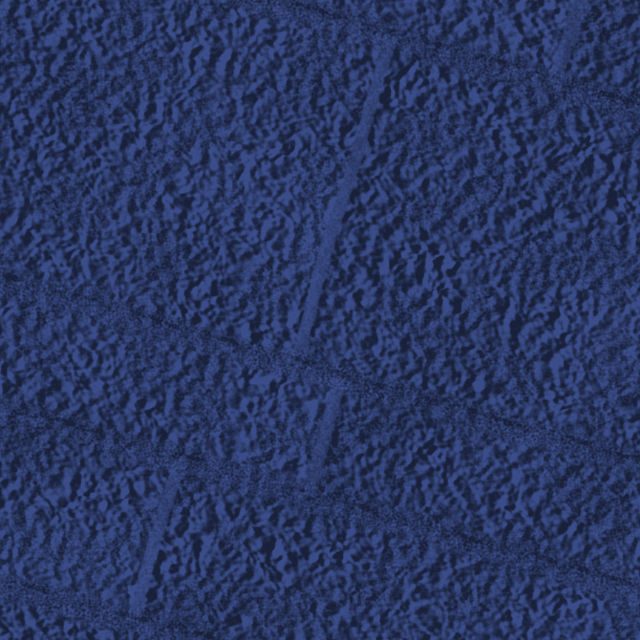
Reproduce this texture procedurally as a three.js fragment shader.

```glsl
// Rough blue stone wall in low relief, with tilted courses of large blocks.
// Gradient noise forms a height field that is shaded by a slanted light;
// the joints are flat gritty bands, with bright upright edges and dark cracks.

varying vec2 vUv;

const vec3 LIT_BLUE = vec3(0.222, 0.294, 0.525);  // colour at shade 1
const float MID_SHADE = 0.735;
const float MIN_SHADE = 0.43;
const float MAX_SHADE = 1.03;
const float RELIEF_GAIN = 1.15;
const float RELIEF_LIMIT = 0.40;
const float GRIT_GAIN = 0.30;

const vec2 LIGHT = vec2(-0.95, 0.31);
const float LIGHT_STEP = 0.0036;
const float LUMP_FREQ = 51.0;
const float CHIP_FREQ = 116.0;
const float GRIT_FREQ = 225.0;

const vec2 COURSE_DIR = vec2(0.961, -0.276);      // courses fall to the right
const vec4 COURSE_EDGES = vec4(0.086, 0.348, 0.54, 1.075);
const vec4 CROSS_JOINTS = vec4(0.193, 0.40, 0.325, 0.593);
const float LOWEST_CROSS = 0.62;
const float BLOCK_LENGTH = 0.95;
const float BED_WIDTH = 0.021;
const float CROSS_WIDTH = 0.010;

// Sineless hash to a vector in -1..1
vec2 hashVector(vec2 cell) {
  vec3 q = fract(cell.xyx * vec3(0.1031, 0.1030, 0.0973));
  q += dot(q, q.yzx + 33.33);
  return fract((q.xx + q.yz) * q.zy) * 2.0 - 1.0;
}

float gradientNoise(vec2 p) {
  vec2 cell = floor(p);
  vec2 f = p - cell;
  vec2 w = f * f * f * (f * (f * 6.0 - 15.0) + 10.0);
  float a = dot(hashVector(cell), f);
  float b = dot(hashVector(cell + vec2(1.0, 0.0)), f - vec2(1.0, 0.0));
  float c = dot(hashVector(cell + vec2(0.0, 1.0)), f - vec2(0.0, 1.0));
  float d = dot(hashVector(cell + vec2(1.0, 1.0)), f - vec2(1.0, 1.0));
  return mix(mix(a, b, w.x), mix(c, d, w.x), w.y);
}

// Rounded lumps with smaller chips; the turned grid hides the lattice
float stoneHeight(vec2 p) {
  vec2 turned = vec2(0.82 * p.x + 0.57 * p.y, 0.82 * p.y - 0.57 * p.x);
  return gradientNoise(turned * LUMP_FREQ + 150.0)
       + 0.50 * gradientNoise(p * CHIP_FREQ + 90.0);
}

// Slope towards the light
float reliefShade(vec2 p) {
  vec2 offset = LIGHT * LIGHT_STEP;
  return stoneHeight(p - offset) - stoneHeight(p + offset);
}

// Steepens small values into crisp edges and levels off at the limit
float softLimit(float value, float limit) {
  float ratio = value / limit;
  return value / sqrt(1.0 + ratio * ratio);
}

// Signed offsets from the nearest upright joint (x) and bed joint (y)
vec2 jointOffsets(vec2 wall) {
  float bed = 10.0;
  float crossAt = LOWEST_CROSS;
  for (int i = 0; i < 4; i++) {
    float offset = wall.y - COURSE_EDGES[i];
    if (abs(offset) < abs(bed)) bed = offset;
    if (offset > 0.0) crossAt = CROSS_JOINTS[i];
  }
  float along = (wall.x - crossAt) / BLOCK_LENGTH + 0.5;
  return vec2((fract(along) - 0.5) * BLOCK_LENGTH, bed);
}

// Soft band of a given half width
float band(float offset, float halfWidth, float soft) {
  return 1.0 - smoothstep(halfWidth - soft, halfWidth + soft, abs(offset));
}

void main() {
  vec2 p = vUv;
  float drift = gradientNoise(p * 5.0 + 20.0);
  float patches = gradientNoise(p * 11.0 + 70.0);
  vec2 warp = vec2(gradientNoise(p * 21.0 + 7.0), gradientNoise(p * 21.0 + 31.0));

  // Wall frame and joints, slightly uneven and worn away in stretches
  vec2 wall = vec2(dot(p, COURSE_DIR), dot(p, vec2(-COURSE_DIR.y, COURSE_DIR.x)));
  vec2 joint = jointOffsets(wall + 0.012 * vec2(drift, patches));
  float worn = smoothstep(-0.20, 0.12, patches + 0.5 * drift);
  float bed = band(joint.y, BED_WIDTH, 0.010) * mix(0.55, 1.0, worn);
  float upright = band(joint.x, CROSS_WIDTH, 0.0025) * mix(0.8, 1.0, worn);
  float flatness = max(0.9 * bed, upright);

  // Relief of the faces, calmer in some patches
  float roughness = clamp(1.0 + 0.9 * patches, 0.65, 1.35) * (1.0 - 0.84 * flatness);
  float slope = reliefShade(p + 0.010 * warp);
  float relief = softLimit(RELIEF_GAIN * slope, RELIEF_LIMIT) * roughness;

  // Fine grit, strongest in the bed joints and in calm patches
  float calm = smoothstep(0.05, -0.2, patches) * (1.0 - flatness);
  float gritAmount = 0.55 + 1.3 * bed + 0.2 * upright + 0.7 * calm;
  float grit = gradientNoise(p * GRIT_FREQ + 11.0) * gritAmount;

  // Broad tone and joint edges
  float side = 1.0 - 2.0 * smoothstep(-0.01, 0.01, joint.x);
  float tone = 0.12 * drift + 0.06 * patches + 0.035 * side * exp(-4.0 * abs(joint.x));
  float broken = smoothstep(-0.08, 0.12, gradientNoise(wall * vec2(17.0, 9.0) + 40.0));
  float crack = band(joint.y - 0.008, 0.0035, 0.0025) * broken;
  float ledge = band(joint.y + 0.010, 0.007, 0.004) * (1.0 - 0.6 * broken);
  float shadow = band(joint.x - 0.015, 0.005, 0.004) * (1.0 - bed);
  float edges = 0.15 * upright - 0.20 * crack + 0.07 * ledge - 0.04 * bed - 0.08 * shadow;

  float shade = MID_SHADE + relief + GRIT_GAIN * grit + tone + edges;
  gl_FragColor = vec4(LIT_BLUE * clamp(shade, MIN_SHADE, MAX_SHADE), 1.0);
}
```
